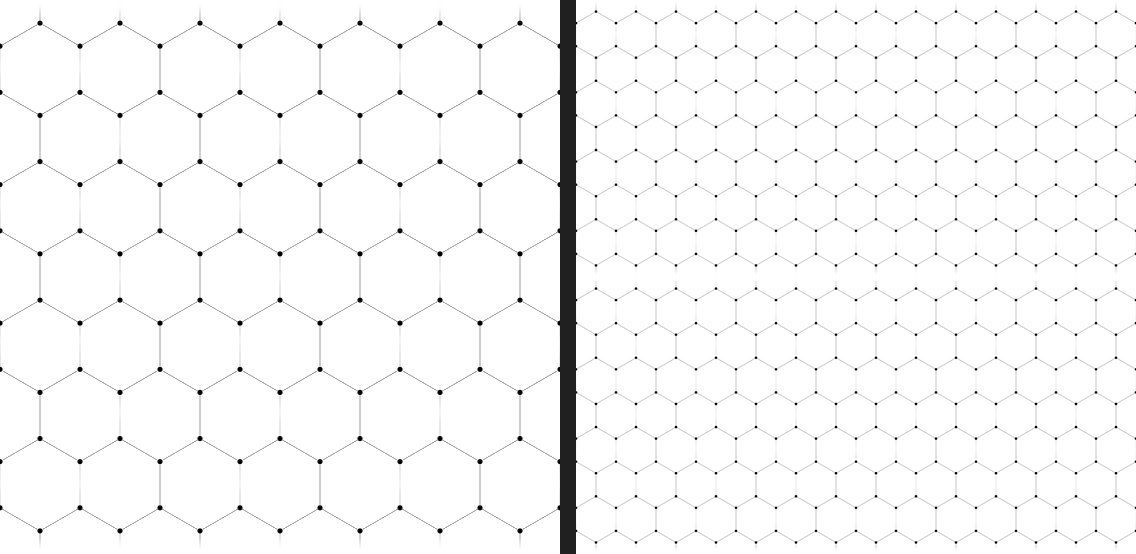
Left: one tile. Right: repeated 2 by 2.
Reproduce this pattern procedurally as a WebGL 1 fragment shader.

```glsl
precision highp float;
// Honeycomb of hairlines with a round black dot at every vertex, 7 by 4 repeats.
uniform vec2 u_resolution;

const float ROOT3 = 1.7320508;
const vec2 REPEATS = vec2(7.0, 4.0);
const vec2 CELL = vec2(1.0, ROOT3);

// Offset from the nearest hexagon centre; hexagons are one unit wide.
vec2 hexOffset(vec2 p) {
  vec2 a = mod(p + 0.5 * CELL, CELL) - 0.5 * CELL;
  vec2 b = mod(p, CELL) - 0.5 * CELL;
  return dot(a, a) < dot(b, b) ? a : b;
}

// Share of a pixel covered by a line whose axis lies at distance d.
float lineCoverage(float d, float halfWidth, float pixel) {
  float overlap = min(d + 0.5 * pixel, halfWidth) - max(d - 0.5 * pixel, -halfWidth);
  return clamp(overlap / pixel, 0.0, 1.0);
}

// Uneven ink of the upright edges: light and dark columns, worn in places.
float uprightInk(vec2 p, float alongEdge) {
  float column = mod(floor(2.0 * p.x + 0.5), 2.0 * REPEATS.x);
  float tone = column < 0.5 ? 0.0 : 0.5 + 0.7 * cos(1.5707963 * (column - 4.5));
  float worn = 1.0 - smoothstep(0.0, 0.25, abs(alongEdge - 0.04));
  float ink = mix(0.6, 1.1, tone) * (1.0 - 0.5 * worn * (1.0 - tone));

  // The row that crosses the tile border fades out towards its middle.
  float height = REPEATS.y * ROOT3;
  float fromBorder = abs(mod(p.y + 0.5 * height, height) - 0.5 * height);
  return ink * smoothstep(0.03, 0.25, fromBorder);
}

void main() {
  vec2 p = gl_FragCoord.xy / u_resolution * REPEATS * CELL;
  float pixel = REPEATS.x / u_resolution.x;
  vec2 offset = hexOffset(p);
  vec2 q = abs(offset);

  // Edges
  float upright = lineCoverage(0.5 - q.x, 0.0022, pixel) * uprightInk(p, offset.y);
  float slanted = lineCoverage(0.5 - dot(q, vec2(0.5, 0.5 * ROOT3)), 0.0022, pixel);
  float ink = max(upright, slanted);

  // Vertex dots
  float toVertex = min(distance(q, vec2(0.5, 0.5 / ROOT3)), distance(q, vec2(0.0, 1.0 / ROOT3)));
  ink = max(ink, clamp((0.032 - toVertex) / pixel + 0.5, 0.0, 1.0));

  gl_FragColor = vec4(mix(vec3(1.0), vec3(0.01), ink), 1.0);
}
```
